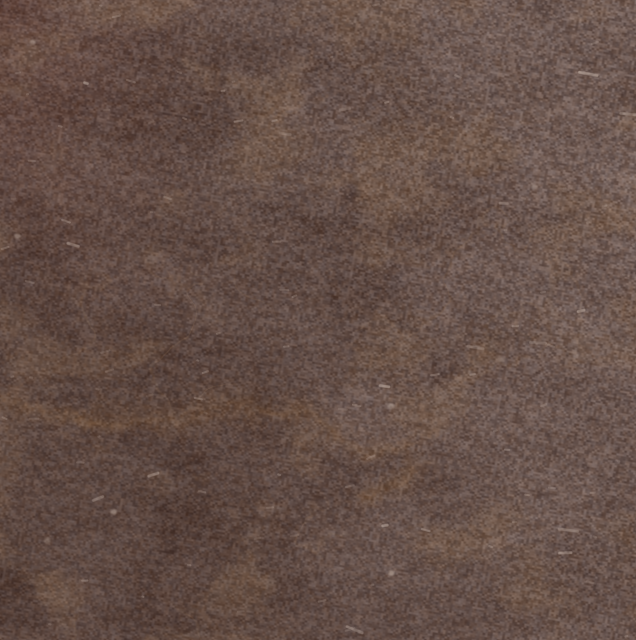
Reproduce this texture procedurally as a Shadertoy shader.

```glsl
const vec3 SHADE_BROWN = vec3(0.346, 0.266, 0.239);
const vec3 LIT_BROWN = vec3(0.430, 0.352, 0.326);
const vec3 RED_STAIN = vec3(0.395, 0.275, 0.243);
const vec3 TAN_WEAR = vec3(0.472, 0.370, 0.302);
const vec3 VEIN_TAN = vec3(0.470, 0.352, 0.262);
const vec3 FLECK_PALE = vec3(0.680, 0.610, 0.570);
const float GRAIN_CELLS = 290.0;
const float GRAIN_DEPTH = 0.165;
const float MOTTLE_DEPTH = 0.12;
const float STREAK_DEPTH = 0.035;
const float WEAR_AMOUNT = 0.55;
const float VEIN_AMOUNT = 0.72;
const float CRACK_AMOUNT = 0.35;

float hash(vec2 p) {
    vec3 q = fract(vec3(p.xyx) * 0.1031);
    q += dot(q, q.yzx + 33.33);
    return fract((q.x + q.y) * q.z);
}

float noise(vec2 p) {
    vec2 i = floor(p), f = fract(p);
    f = f * f * (3.0 - 2.0 * f);
    float low = mix(hash(i), hash(i + vec2(1, 0)), f.x);
    float high = mix(hash(i + vec2(0, 1)), hash(i + vec2(1, 1)), f.x);
    return mix(low, high, f.y);
}

float fbm(vec2 p) {
    float sum = 0.0, weight = 0.5;
    for (int i = 0; i < 5; i++) {
        sum += weight * noise(p);
        p = mat2(1.6, 1.2, -1.2, 1.6) * p + 17.3;
        weight *= 0.5;
    }
    return sum / 0.97;
}

float segmentDistance(vec2 p, vec2 a, vec2 b) {
    vec2 pa = p - a, ba = b - a;
    return length(pa - ba * clamp(dot(pa, ba) / dot(ba, ba), 0.0, 1.0));
}

// Scattered near-horizontal scratches; sizes are in canvas heights.
float flecks(vec2 p, float cells, float density, float reach, float width) {
    vec2 home = floor(p * cells);
    float cover = 0.0;
    for (int y = -1; y <= 1; y++)
    for (int x = -1; x <= 1; x++) {
        vec2 id = home + vec2(x, y) + cells * 3.0;
        float pick = hash(id + 5.7);
        vec2 center = (home + vec2(x, y) + vec2(hash(id), hash(id + 41.2))) / cells;
        float angle = mix(-0.40, 0.45, hash(id + 73.1));
        float size = mix(0.3, 1.0, hash(id + 19.4));
        vec2 arm = reach * size * size * vec2(cos(angle), sin(angle));
        float d = segmentDistance(p, center - arm, center + arm);
        float mark = 1.0 - smoothstep(width * 0.3, width * 1.5, d);
        cover = max(cover, mark * step(pick, density) * mix(0.4, 1.0, hash(id + 88.6)));
    }
    return cover;
}

// A wandering pale vein that steps down and hooks back at its right end.
float vein(vec2 p) {
    vec2 q = p + 0.055 * (vec2(fbm(p * 14.0), fbm(p * 14.0 + 31.0)) - 0.5);
    float path = 0.355 + 0.012 * cos(q.x * 17.0) - 0.060 * smoothstep(0.47, 0.58, q.x);
    float d = abs(q.y - path) + max(q.x - 0.64, 0.0);
    d = min(d, segmentDistance(q, vec2(0.57, 0.215), vec2(0.65, 0.255)));
    float width = mix(0.005, 0.016, noise(p * 9.0 + 3.0));
    float core = exp(-d * d / (width * width));
    float halo = exp(-d * d / 0.0009) * smoothstep(0.45, 0.68, fbm(p * 11.0 + 8.0));
    return max(core * mix(0.35, 1.1, fbm(p * 24.0)), 0.6 * halo);
}

void mainImage(out vec4 fragColor, in vec2 fragCoord) {
    vec2 p = fragCoord / iResolution.y;
    vec2 warped = p + 0.10 * (vec2(fbm(p * 6.0), fbm(p * 6.0 + 51.0)) - 0.5);

    // Broad light from the upper right, reddish stain at the left
    float light = smoothstep(0.15, 1.25, 0.85 * p.x + 0.45 * p.y + 0.20 * (fbm(p * 3.0) - 0.5));
    vec3 color = mix(SHADE_BROWN, LIT_BROWN, light);
    float stain = (1.0 - smoothstep(0.0, 0.45, p.x)) * smoothstep(0.35, 0.95, p.y);
    color = mix(color, RED_STAIN, 0.9 * stain * fbm(p * 6.0 + 9.0));

    // Cloudy mottling and small worn tan patches
    color += MOTTLE_DEPTH * (fbm(warped * vec2(7.0, 11.0) + 4.0) - 0.5);
    float wear = smoothstep(0.50, 0.76, fbm(warped * vec2(10.0, 13.0) + 23.0));
    color = mix(color, TAN_WEAR, WEAR_AMOUNT * wear);

    // Veins and hairline cracks
    color = mix(color, VEIN_TAN, VEIN_AMOUNT * vein(p));
    float ridge = abs(fbm(warped * 5.0 + 67.0) - 0.5);
    float crack = (1.0 - smoothstep(0.0, 0.014, ridge)) * smoothstep(0.5, 0.7, noise(p * 6.0 + 12.0));
    color = mix(color, TAN_WEAR, CRACK_AMOUNT * crack);

    // Fine pebbled grain with faint sideways streaks
    vec2 g = mat2(0.98, 0.17, -0.17, 0.98) * p * GRAIN_CELLS;
    float grain = 0.75 * noise(g * vec2(0.9, 1.1)) + 0.30 * noise(g * 0.5 + 70.0) - 0.525;
    color += GRAIN_DEPTH * mix(0.85, 1.25, light) * grain;
    color += STREAK_DEPTH * (noise(p * vec2(36.0, 130.0)) - 0.5);
    color += 0.022 * (noise(g * 0.6 + 140.0) - 0.5) * vec3(1.0, 0.0, -1.0);

    // Long scratches, small nicks and round specks
    float ragged = mix(0.55, 1.0, noise(p * 160.0));
    float marks = flecks(p, 6.0, 0.42, 0.022, 0.0024);
    marks = max(marks, 0.55 * flecks(p + 0.37, 22.0, 0.22, 0.007, 0.0018));
    marks = max(marks, 0.85 * flecks(p + 0.71, 5.0, 0.25, 0.002, 0.0046));
    color = mix(color, FLECK_PALE, marks * ragged);

    fragColor = vec4(clamp(color, 0.0, 1.0), 1.0);
}
```
